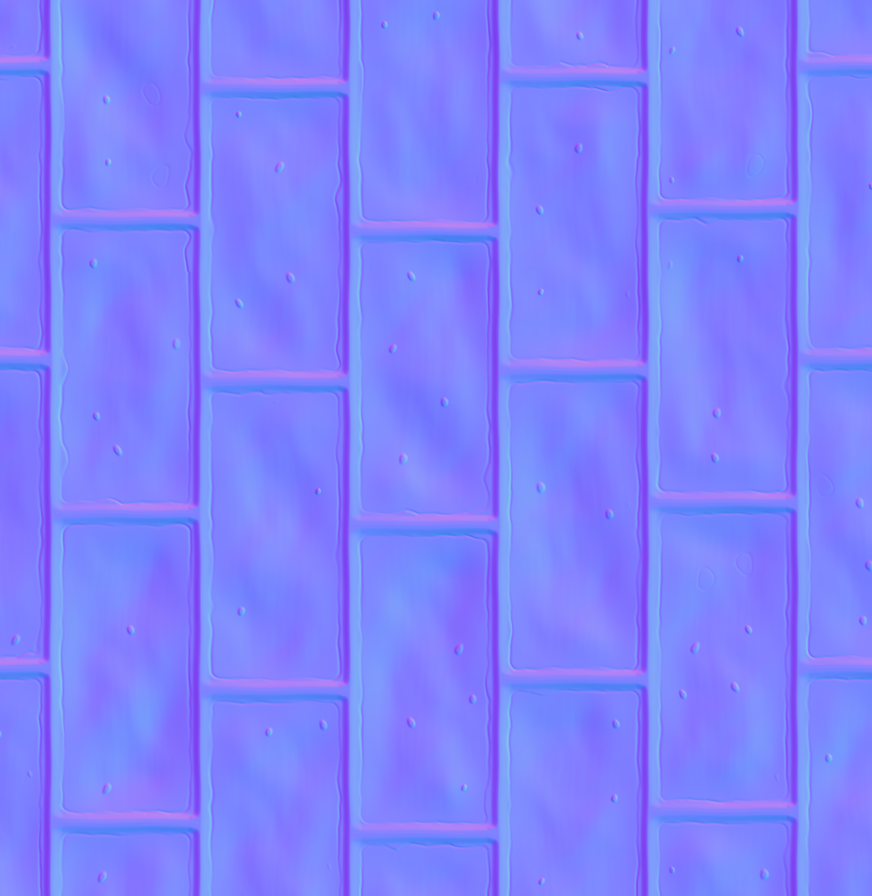
This texture map is drawn by a Shadertoy shader. Its source:

```glsl
// Tangent-space normal map of worn upright bricks in staggered columns.

vec2 hash2(vec2 p) {
    vec3 a = fract(p.xyx * vec3(0.1031, 0.1030, 0.0973));
    a += dot(a, a.yzx + 33.33);
    return fract((a.xx + a.yz) * a.zy);
}

// Cellular noise: x = distance to the nearest point, y = that point's random id
vec2 cells(vec2 p) {
    vec2 base = floor(p), best = vec2(9.0, 0.0);
    for (int j = -1; j <= 1; j++)
    for (int i = -1; i <= 1; i++) {
        vec2 cell = base + vec2(i, j);
        float d = length(cell + 0.2 + 0.6 * hash2(cell + 50.0) - p);
        if (d < best.x) best = vec2(d, hash2(cell + 91.0).x);
    }
    return best;
}

// Layered sines for the slow unevenness of a face
float swell(vec2 p) {
    float sum = 0.0, amp = 1.0;
    for (int i = 0; i < 4; i++) {
        sum += amp * sin(p.x + 1.3 * sin(p.y * 0.7)) * sin(p.y + 0.8 * sin(p.x));
        p = mat2(0.8, 0.6, -0.6, 0.8) * p * 1.7 + 2.1;
        amp *= 0.37;
    }
    return sum;
}

// Distance inward from a rounded outline, given the inset from each straight side
float roundedInset(vec2 inset, float radius) {
    vec2 corner = radius - inset;
    return radius - length(max(corner, 0.0)) - min(max(corner.x, corner.y), 0.0);
}

float surfaceHeight(vec2 p) {
    // Slightly wavering joints
    vec2 w = p;
    w.x += 0.0005 * sin(p.y * 27.0 + p.x * 9.0) + 0.0003 * sin(p.y * 71.0 + p.x * 13.0);
    w.y += 0.0005 * sin(p.x * 63.0 + p.y * 8.0);

    // Brick layout: six columns and three rows per unit, alternate columns shifted
    float gx = (w.x - 0.0570) * 6.0;
    float column = floor(gx) + 1.0;
    float shift = 0.086 + 0.16 * mod(column, 2.0) + 0.0143 * cos(1.0472 * (column - 2.5));
    float v = 1.0 - w.y - shift;
    v = (v + 0.0065 * sin(6.2832 * v)) * 3.0;
    vec2 id = vec2(column, floor(v));
    vec2 q = vec2((fract(gx) - 0.5) / 6.0, (0.5 - fract(v)) / 3.0);
    vec2 seed = hash2(id + 17.0);
    vec2 inset = vec2(1.0 / 12.0, 1.0 / 6.0) - abs(q);
    float edge = roundedInset(inset, 0.014);

    // Groove: sharp on the right side, gentle on the left, flat-bottomed across
    float right = smoothstep(-0.07, 0.07, q.x);
    float upright = smoothstep(-0.005, 0.005, inset.y - inset.x);
    float floorEnd = mix(0.003, 0.0, upright);
    float flank = mix(0.0115, mix(0.013, 0.0088, right), upright);
    float h = mix(0.0015, 0.0028, right) * smoothstep(floorEnd, flank, edge);

    // Soft pillow
    vec2 pillow = 1.0 - exp(-max(inset, 0.0) / vec2(0.030, 0.034));
    h += 0.0037 * pillow.x * pillow.y;

    // Ragged raised lip with chips biting into the face
    vec2 chip = cells(p * vec2(24.0, 17.0) + seed * 40.0);
    float ragged = cells(p * vec2(36.0, 23.0) + seed * 25.0).x;
    float lipAt = 0.0105 + 0.0040 * ragged
        + 0.0005 * sin(p.y * 150.0 + 2.0 * sin(p.y * 61.0) + p.x * 110.0 + seed.x * 6.0)
        + 0.016 * step(0.75, chip.y) * max(0.0, 0.36 - chip.x);
    float lip = (roundedInset(inset, 0.021) - lipAt) / 0.0016;
    float broken = 0.6 + 0.4 * sin(p.y * 37.0 + p.x * 45.0 + seed.y * 9.0);
    h += 0.00062 * broken * exp(-lip * lip) + 0.00035 * smoothstep(-1.0, 1.0, lip);

    // Uneven face, fading out smoothly at every side, with faint upright grain
    vec2 fade = smoothstep(0.0, 0.06, inset);
    float face = fade.x * fade.y;
    vec2 bent = p + vec2(0.004 * sin(p.y * 23.0 + seed.x * 6.0), 0.0);
    h += 0.0046 * face * swell(p * vec2(19.0, 15.0) + seed * 30.0);
    h += 0.00009 * face * cells(bent * vec2(105.0, 13.0) + seed * 20.0).x;

    // Scattered pits and a few shallow shell-shaped flakes
    vec2 warped = p + 0.0015 * sin(p.yx * 190.0);
    vec2 pit = cells(warped * vec2(19.0, 14.0) + seed * 60.0);
    float radius = 0.06 + 0.045 * fract(pit.y * 37.0);
    float inside = smoothstep(0.02, 0.03, edge);
    h -= 0.0011 * inside * step(0.74, pit.y) * smoothstep(radius, 0.3 * radius, pit.x);
    float rim = (pit.x - 0.17) / 0.025;
    h += 0.00016 * inside * step(pit.y, 0.07) * exp(-rim * rim);
    return h;
}

void mainImage(out vec4 fragColor, in vec2 fragCoord) {
    vec2 p = fragCoord / iResolution.y;
    vec2 e = vec2(0.001, 0.0);
    vec2 slope = vec2(surfaceHeight(p + e.xy) - surfaceHeight(p - e.xy),
                      surfaceHeight(p + e.yx) - surfaceHeight(p - e.yx)) / (2.0 * e.x);
    // Red follows the vertical slope, green the horizontal one
    vec3 normal = normalize(vec3(0.85 * slope.y - 0.005, slope.x + 0.02, 1.0));
    fragColor = vec4(0.5 + 0.5 * normal, 1.0);
}
```
